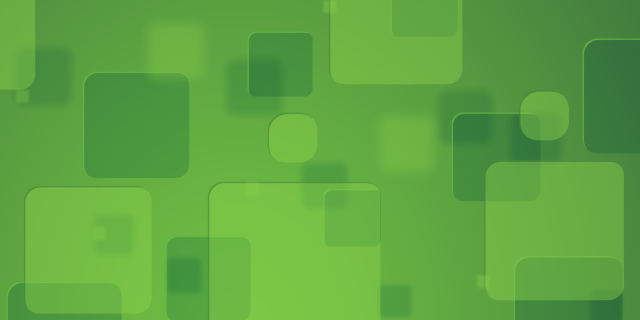
Reproduce this background procedurally as a WebGL 2 fragment shader.

```glsl
#version 300 es
precision highp float;
// Translucent rounded squares, sharp and blurred, over a soft green glow.

uniform vec2 u_resolution;
out vec4 fragColor;

// Colours
const vec3 GLOW = vec3(0.44, 0.75, 0.26);
const vec3 DEEP = vec3(0.24, 0.46, 0.24);
const vec3 LIME = vec3(0.56, 0.84, 0.29);
const vec3 SHADE = vec3(0.76, 0.88, 0.97);      // multiplier of dark squares
const vec3 RIM_LIGHT = vec3(0.45, 0.78, 0.27);
const vec3 RIM_SHADE = vec3(0.72, 0.80, 0.90);  // multiplier of dark rims

// Glow shape, in canvas heights
const vec2 GLOW_CENTER = vec2(0.75, -0.05);
const vec2 GLOW_SCALE = vec2(0.62, 0.50);
const float GLOW_FALLOFF = 1.3;

// Squares
const int DARK_BLURS = 9;
const int LIGHT_BLURS = 7;
const int DARK_PANES = 9;
const int LIGHT_PANES = 5;
const int PEBBLES = 2;
const float LIGHT_ALPHA = 0.40;
const float RIM_WIDTH = 0.0045;
const float BLUR_RATIO = 0.2;                   // blur relative to size

// Coverage of a rounded square with an edge of the given softness
float squareMask(vec2 p, float size, float radius, float softness) {
    vec2 q = abs(p) - 0.5 * size + radius;
    float d = length(max(q, 0.0)) + min(max(q.x, q.y), 0.0) - radius;
    float edge = max(softness, 0.75 / u_resolution.y);
    return 1.0 - smoothstep(-edge, edge, d);
}

// Thin line along the upper and left edges
float rimMask(vec2 p, float size, float radius) {
    vec2 offset = RIM_WIDTH * vec2(1.0, -1.0);
    float inner = squareMask(p - offset, size, radius, 0.0);
    return max(squareMask(p, size, radius, 0.0) - inner, 0.0);
}

vec3 addDarkPane(vec3 color, vec2 p, float size, float radius) {
    color *= mix(vec3(1.0), SHADE, squareMask(p, size, radius, 0.0));
    return mix(color, RIM_LIGHT, 0.65 * rimMask(p, size, radius));
}

vec3 addLightPane(vec3 color, vec2 p, float size, float radius) {
    color = mix(color, LIME, LIGHT_ALPHA * squareMask(p, size, radius, 0.0));
    return color * mix(vec3(1.0), RIM_SHADE, rimMask(p, size, radius));
}

void main() {
    vec2 p = gl_FragCoord.xy / u_resolution.y;

    // Background glow
    float depth = pow(length((p - GLOW_CENTER) * GLOW_SCALE), GLOW_FALLOFF);
    vec3 color = mix(GLOW, DEEP, clamp(depth, 0.0, 1.0));

    // Blurred dark squares, larger when higher
    for (int i = 0; i < DARK_BLURS; i++) {
        float n = float(i);
        float swing = cos(1.95 * n);
        vec2 center = vec2(0.135 + 0.22 * n, 0.40 + 0.36 * swing);
        float size = 0.14 + 0.04 * swing;
        float soft = BLUR_RATIO * size;
        float mask = squareMask(p - center, size, soft, 0.7 * soft);
        color *= mix(vec3(1.0), SHADE, 0.85 * mask);
    }

    // Sharp dark panes
    for (int i = 0; i < DARK_PANES; i++) {
        float n = float(i);
        vec2 center = vec2(0.2 + 0.225 * n, mod(0.04 + 0.67 * n, 1.15) - 0.1);
        float size = 0.27 + 0.09 * cos(0.8 * n);
        color = addDarkPane(color, p - center, size, 0.13 * size);
    }

    // Large light panes
    for (int i = 0; i < LIGHT_PANES; i++) {
        float n = float(i);
        float wobble = sin(4.0 * n);
        vec2 center = vec2(0.47 * n - 0.12 + 0.1 * wobble,
                           0.45 + 0.5 * cos(2.05 * n));
        float size = 0.46 + 0.08 * wobble;
        color = addLightPane(color, p - center, size, 0.048);
    }

    // Blurred light squares, every third one large
    for (int i = 0; i < LIGHT_BLURS; i++) {
        float n = float(i);
        vec2 center = vec2(0.07 + 0.24 * n, fract(0.7 + 0.57 * n));
        float size = i % 3 == 2 ? 0.17 : 0.04;
        float soft = BLUR_RATIO * size;
        float mask = squareMask(p - center, size, soft, soft);
        color = mix(color, LIME, 0.8 * LIGHT_ALPHA * mask);
    }

    // Small, strongly rounded light squares
    for (int i = 0; i < PEBBLES; i++) {
        vec2 center = vec2(0.914, 0.57) + float(i) * vec2(0.786, 0.07);
        color = addLightPane(color, p - center, 0.156, 0.058);
    }

    fragColor = vec4(color, 1.0);
}
```
